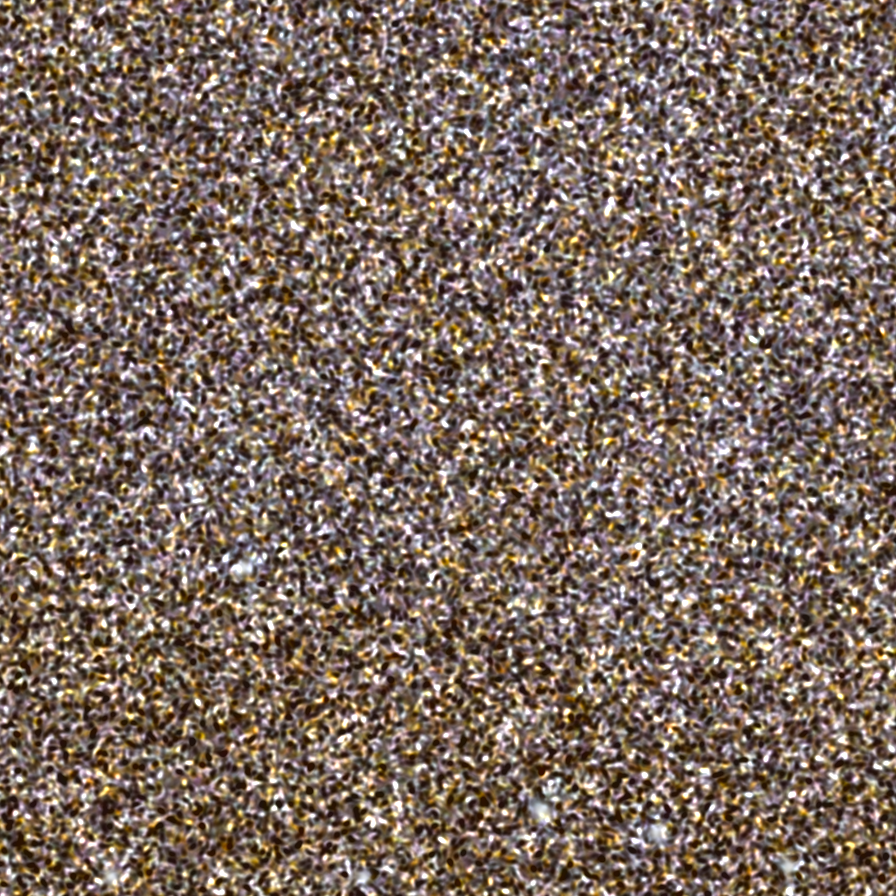
Write a WebGL 2 fragment shader that draws this texture.

```glsl
#version 300 es
precision highp float;
// Dense field of tiny warm and bluish star grains, with a few glowing stars low down.

uniform vec2 u_resolution;
out vec4 fragColor;

// Integer hash: three values from 0 to 1
vec3 hash3(ivec2 cell, int seed) {
    uvec3 v = uvec3(ivec3(cell, seed)) * 1664525u + 1013904223u;
    v.x += v.y * v.z; v.y += v.z * v.x; v.z += v.x * v.y;
    v ^= v >> 16u;
    v.x += v.y * v.z; v.y += v.z * v.x; v.z += v.x * v.y;
    return vec3(v >> 8u) / 16777216.0;
}

// Smooth value noise from -1 to 1
float cloud(vec2 p, int seed) {
    ivec2 c = ivec2(floor(p));
    vec2 f = fract(p);
    f = f * f * (3.0 - 2.0 * f);
    float low = mix(hash3(c, seed).x, hash3(c + ivec2(1, 0), seed).x, f.x);
    float high = mix(hash3(c + ivec2(0, 1), seed).x, hash3(c + ivec2(1, 1), seed).x, f.x);
    return 2.0 * mix(low, high, f.y) - 1.0;
}

// Overlapping slanted oval grains: x is brightness, y is warmth, z is redness
vec3 grains(vec2 p) {
    ivec2 home = ivec2(floor(p));
    vec3 sum = vec3(0.0);
    for (int j = -2; j <= 2; j++) {
        for (int i = -2; i <= 2; i++) {
            ivec2 cell = home + ivec2(i, j);
            vec3 place = hash3(cell, 1);
            vec3 tone = 2.0 * hash3(cell, 2) - 1.0;
            vec2 d = p - vec2(cell) - place.xy;
            float angle = 3.14159 * place.z;
            vec2 axis = vec2(cos(angle), sin(angle));
            vec2 oval = vec2(dot(d, axis) / 1.95, (d.y * axis.x - d.x * axis.y) / 1.2);
            float q = min(dot(oval, oval), 1.0);
            float soft = (1.0 - q) * (1.0 - q);
            // Brightness has a counter-toned rim, colour is a plain blur
            sum += tone * soft * vec3(2.0 * (1.0 - 2.0 * q), 1.45, 1.45);
        }
    }
    return sum;
}

void main() {
    vec2 uv = gl_FragCoord.xy / u_resolution.y;
    vec3 grain = grains(uv * 195.0);

    // Broad drifts: brown and darker below, cooler above
    float drift = 0.6 * cloud(uv * 5.0, 11) + 0.4 * cloud(uv * 15.0, 12);
    float dust = 1.0 - smoothstep(0.08, 0.48, uv.y + 0.12 * cloud(uv * 3.0, 13));
    float warmth = grain.y + 0.2 * (grain.y * grain.y - 1.0);
    warmth += 0.35 * cloud(uv * 7.0, 14) + 0.5 * dust - 0.15;

    float light = 0.405 + 0.215 * grain.x + 0.03 * grain.x * grain.x;
    light += 0.02 * drift - 0.045 * dust;
    light = max(light, 0.07);

    vec3 color = light + vec3(0.068, -0.005, -0.055);
    float tint = mix(0.45, 1.2, smoothstep(0.05, 0.6, light));
    color += tint * (warmth * vec3(0.028, 0.004, -0.068) + grain.z * vec3(0.016, -0.01, 0.006));

    // Glowing stars with speckled blue halos
    for (int i = 0; i < 6; i++) {
        vec3 h = hash3(ivec2(i, 5), 21);
        vec2 center = vec2((float(i) + 0.15 + 0.7 * h.x) / 6.0, 0.02 + 0.4 * h.y * h.y);
        float r = length(uv - center);
        float halo = exp(-pow(r / mix(0.012, 0.035, h.z), 2.0));
        float core = exp(-pow(r / mix(0.006, 0.011, h.z), 2.0));
        color += halo * (0.7 + 0.3 * grain.x) * vec3(0.04, 0.12, 0.22);
        color = mix(color, vec3(0.93, 0.95, 0.96), 0.85 * core);
    }

    fragColor = vec4(clamp(color, 0.0, 1.0), 1.0);
}
```
